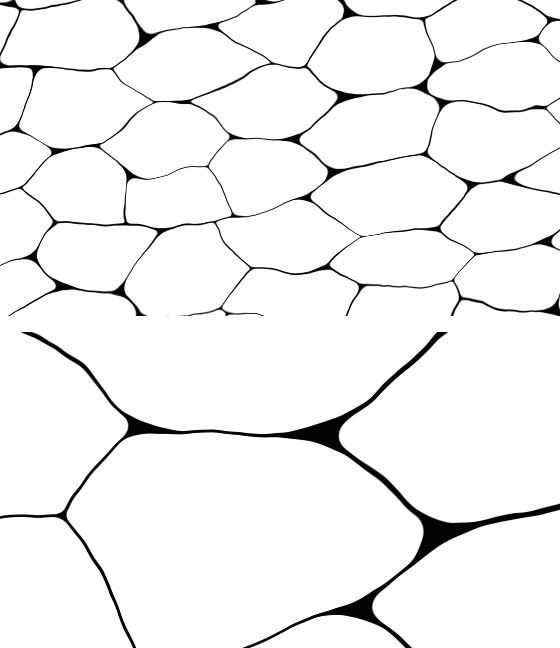
Top, the full canvas; bottom, a detail of the centre.
Reproduce this pattern procedurally as a Shadertoy shader.

```glsl
const vec3 PAPER = vec3(1.0);
const vec3 INK = vec3(0.012);
const vec2 CELL_SIZE = vec2(0.33, 0.208);  // column and row spacing
const float COLUMN_STEP = 0.866;           // column spacing in lattice units

float hash(vec2 p) {
    return fract(sin(dot(p, vec2(127.1, 311.7))) * 43758.5453);
}

vec2 hash2(vec2 p) {
    return vec2(hash(p), hash(p + 57.3));
}

float noise(vec2 p) {
    vec2 i = floor(p), f = fract(p);
    f = f * f * (3.0 - 2.0 * f);
    float low = mix(hash(i), hash(i + vec2(1, 0)), f.x);
    float high = mix(hash(i + vec2(0, 1)), hash(i + vec2(1, 1)), f.x);
    return mix(low, high, f.y);
}

// Signed vector noise that bends straight walls
vec2 wobble(vec2 p, float frequency) {
    p *= frequency;
    return vec2(noise(p + 3.7), noise(p + 41.2)) - 0.5;
}

float smoothMin(float a, float b, float k) {
    float h = max(k - abs(a - b), 0.0) / k;
    return min(a, b) - 0.25 * h * h * k;
}

// Jittered cell centre, odd columns raised by half a row
vec2 cellCentre(vec2 id, float jitter) {
    vec2 site = vec2(id.x * COLUMN_STEP, id.y + 0.5 * mod(id.x, 2.0));
    return site + jitter * (hash2(id) - 0.5);
}

// Distance to the nearest cell wall, with corners filled over the given radius
float wallDistance(vec2 p, float jitter, float cornerFill) {
    vec2 scale = vec2(COLUMN_STEP, 1.0) / CELL_SIZE;
    vec2 q = p * scale;
    vec2 base = floor(vec2(q.x / COLUMN_STEP, q.y));

    // Nearest centre
    vec2 nearestId = base, nearest = vec2(0.0);
    float best = 1e5;
    for (int y = -2; y <= 2; y++)
    for (int x = -2; x <= 2; x++) {
        vec2 id = base + vec2(x, y);
        vec2 r = cellCentre(id, jitter) - q;
        float d = dot(r, r);
        if (d < best) {
            best = d;
            nearest = r;
            nearestId = id;
        }
    }

    // Walls shared with the neighbours, measured in canvas units
    float wall = 1.0;
    for (int y = -2; y <= 2; y++)
    for (int x = -2; x <= 2; x++) {
        if (x == 0 && y == 0) continue;
        vec2 r = cellCentre(nearestId + vec2(x, y), jitter) - q;
        vec2 normal = normalize(r - nearest);
        float d = dot(0.5 * (r + nearest), normal) / length(normal * scale);
        wall = smoothMin(wall, d, cornerFill);
    }
    return wall;
}

void mainImage(out vec4 fragColor, in vec2 fragCoord) {
    float pixel = 1.0 / iResolution.y;
    vec2 p = fragCoord * pixel;

    // Slight upward slant, broad bends and a fine tremble
    vec2 bent = p + vec2(7.0, 5.0);
    bent.y -= 0.08 * p.x;
    bent += 0.055 * wobble(p, 6.0) + 0.012 * wobble(p, 17.0) + 0.002 * wobble(p, 60.0);

    // Uneven pen pressure and ink pooled at some junctions
    float pressure = smoothstep(0.1, 0.8, noise(p * 7.0 + 19.0));
    float pooling = smoothstep(0.25, 0.75, noise(p * 9.0 + 83.0));
    float halfWidth = mix(0.0014, 0.0029, pressure);
    float cornerFill = mix(0.008, 0.040, pooling);

    float wall = wallDistance(bent, 0.55, cornerFill);
    float ink = 1.0 - smoothstep(-0.7 * pixel, 0.7 * pixel, wall - halfWidth);
    fragColor = vec4(mix(PAPER, INK, ink), 1.0);
}
```
